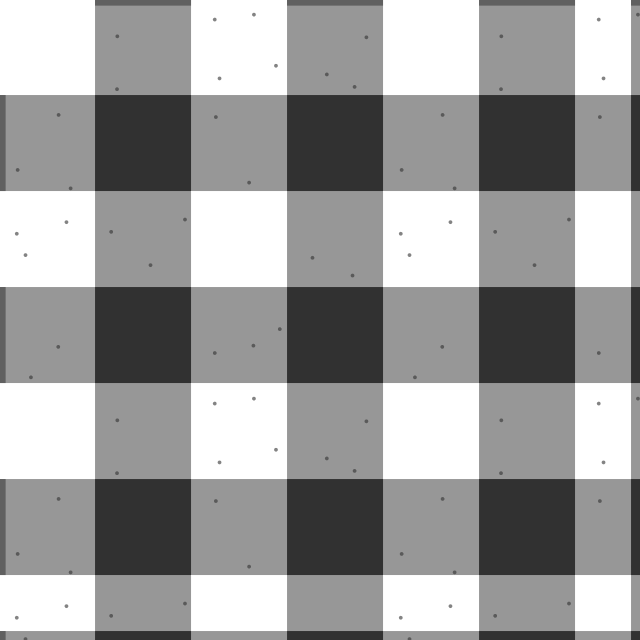
Write a WebGL 2 fragment shader that draws this pattern.

```glsl
#version 300 es
precision highp float;
// Gingham check: bands along both axes overlap, so the number of layers
// (0, 1 or 2) sets the tone. Fine specks sit on a jittered grid that repeats
// every two checks, and narrow seams trim the borders of the cloth.

#define PERIOD 0.3          // one light plus one shaded band
#define BAND_START 0.1485   // first shaded band, from the top left
#define LEAD_SEAM 0.0088    // width of the darker left and top seam
#define TAIL_SEAM 0.986     // start of the shaded right and bottom seam
#define SPECK_CELL 0.075    // spacing of the speck grid
#define SPECK_REPEAT 8.0    // speck cells before the layout repeats
#define SPECK_RADIUS 0.0029
#define SPECK_CHANCE 0.67
#define SPECK_ALPHA 0.6
#define SPECK_SEED 17.0

uniform vec2 u_resolution;
out vec4 fragColor;

const vec3 WHITE = vec3(1.0);
const vec3 GREY = vec3(0.592);
const vec3 DARK = vec3(0.192);
const vec3 SEAM = vec3(0.375);

vec3 hash32(vec2 cell) {
    vec3 p = fract(cell.xyx * vec3(0.1031, 0.1030, 0.0973));
    p += dot(p, p.yxz + 33.33);
    return fract((p.xxy + p.yzz) * p.zyx);
}

// Soft step, one pixel wide, rising where x passes the edge
vec2 rise(float edge, vec2 x, vec2 pixel) {
    return clamp((x - edge) / pixel + 0.5, 0.0, 1.0);
}

// Shaded coverage of each axis: regular bands plus the trailing seam
vec2 bands(vec2 p, vec2 pixel) {
    float halfWidth = 0.25 * PERIOD;
    vec2 fromCentre = mod(p - BAND_START + halfWidth, PERIOD) - 2.0 * halfWidth;
    vec2 stripe = 1.0 - rise(halfWidth, abs(fromCentre), pixel);
    return max(stripe, rise(TAIL_SEAM, p, pixel));
}

// At most one speck per cell, kept clear of the cell border
float specks(vec2 p, float pixel) {
    vec2 cell = floor(p / SPECK_CELL);
    vec3 random = hash32(mod(cell, SPECK_REPEAT) + SPECK_SEED);
    vec2 centre = (cell + mix(vec2(0.07), vec2(0.93), random.xy)) * SPECK_CELL;
    float d = length(p - centre) - SPECK_RADIUS;
    float disc = clamp(0.5 - d / pixel, 0.0, 1.0);
    return disc * step(random.z, SPECK_CHANCE);
}

void main() {
    vec2 pixel = 1.0 / u_resolution;
    vec2 p = gl_FragCoord.xy * pixel;
    p.y = 1.0 - p.y; // lay the cloth out from its top left corner

    // Woven tones
    vec2 band = bands(p, pixel);
    vec3 color = mix(WHITE, GREY, max(band.x, band.y));
    color = mix(color, DARK, band.x * band.y);

    // Leading seams darken only the bands that cross them
    vec2 lead = 1.0 - rise(LEAD_SEAM, p, pixel);
    color = mix(color, SEAM, max(lead.x * band.y, lead.y * band.x));

    // Translucent specks vanish on the dark squares
    float speck = specks(p, max(pixel.x, pixel.y));
    color = mix(color, DARK, speck * SPECK_ALPHA);

    fragColor = vec4(color, 1.0);
}
```
